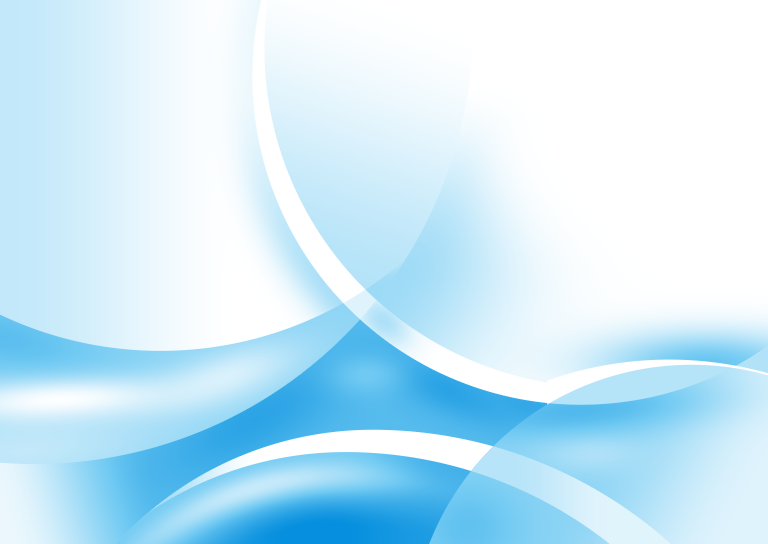
This background is drawn by a Shadertoy shader. Its source:

```glsl
// Draws overlapping translucent blue arcs with soft glows and white crescents on a pale ground.

const vec3 WHITE = vec3(1.0, 1.0, 1.0);
const vec3 SKY   = vec3(0.44, 0.79, 0.95);
const vec3 DEEP  = vec3(0.02, 0.56, 0.87);

// Tone 0 is white, 1 is the deepest blue
vec3 toneColor(float tone) {
    vec3 light = mix(WHITE, SKY, clamp(tone / 0.56, 0.0, 1.0));
    return mix(light, DEEP, clamp((tone - 0.56) / 0.42, 0.0, 1.0));
}

float disk(vec2 p, vec2 center, float radius) {
    return length(p - center) - radius;
}

// Arch made of two arcs that share a level tangent at the apex
float arch(vec2 p, vec2 apex, float leftRadius, float rightRadius) {
    float r = p.x < apex.x ? leftRadius : rightRadius;
    return disk(p, apex - vec2(0.0, r), r);
}

float cover(float d, float pixel) {
    return clamp(0.5 - d / pixel, 0.0, 1.0);
}

float bell(float x, float width) {
    return exp(-x * x / (width * width));
}

// Elliptical gaussian, turned by an angle
float glow(vec2 p, vec2 center, vec2 size, float angle) {
    vec2 q = p - center;
    float c = cos(angle), s = sin(angle);
    q = vec2(c * q.x + s * q.y, c * q.y - s * q.x) / size;
    return exp(-dot(q, q));
}

// Deep blue ground behind the arcs
float seaTone(vec2 p) {
    float t = mix(0.66, 0.83, glow(p, vec2(47.0, 23.0), vec2(19.0, 7.0), 0.5));
    t = mix(t, 0.84, glow(p, vec2(82.0, 28.5), vec2(14.0, 4.5), -0.4));
    t = mix(t, 0.80, glow(p, vec2(97.0, 25.5), vec2(9.0, 3.0), -0.2));
    t = mix(t, 0.56, glow(p, vec2(67.5, 31.0), vec2(7.0, 4.0), 0.0));
    t = mix(t, 0.08, 1.0 - smoothstep(0.0, 30.0, p.x + 0.3 * (p.y - 8.0)));
    return mix(t, 0.30, smoothstep(118.0, 134.0, p.x));
}

// Left band with a white streak
float bandTone(vec2 p) {
    float t = mix(0.44, 0.64, glow(p, vec2(0.0, 38.0), vec2(20.0, 7.0), -0.2));
    t = mix(t, 0.24, glow(p, vec2(4.0, 17.0), vec2(26.0, 7.0), 0.1));
    t = mix(t, 0.16, glow(p, vec2(42.0, 31.0), vec2(14.0, 4.5), 0.3));
    return mix(t, 0.01, glow(p, vec2(11.0, 26.5), vec2(22.0, 3.8), 0.05));
}

// Pale upper left, shaded beside the crescent
float paperTone(vec2 p, float crescentDistance) {
    float wash = 0.24 * (1.0 - smoothstep(0.0, 45.0, p.x));
    float shade = mix(0.34, 0.07, smoothstep(42.0, 85.0, p.y));
    return wash + shade * bell(max(crescentDistance, 0.0), 5.0);
}

float lensTone(vec2 p) {
    return 0.3 * (1.0 - smoothstep(45.0, 105.0, p.y + 0.35 * (p.x - 60.0)));
}

// Soft plume along the large disk, and the glow at the right
float plumeTone(vec2 p, float edgeDistance) {
    float width = mix(20.0, 8.0, smoothstep(40.0, 75.0, p.y));
    float plume = 0.38 * (1.0 - smoothstep(48.0, 86.0, p.y));
    plume *= bell(max(edgeDistance, 0.0), width);
    return plume + 0.6 * glow(p, vec2(130.0, 33.0), vec2(20.0, 6.0), 0.0);
}

// Disk at the lower right
float poolTone(vec2 p) {
    float t = mix(0.45, 0.13, smoothstep(105.0, 138.0, p.x - 0.5 * p.y + 5.0));
    t = mix(t, 0.30, glow(p, vec2(109.0, 17.0), vec2(10.0, 4.0), 0.0));
    t = mix(t, 0.62, glow(p, vec2(86.0, 3.0), vec2(10.0, 9.0), 0.0));
    return mix(t, 0.68, glow(p, vec2(106.0, 24.5), vec2(22.0, 4.5), 0.08));
}

// Inside of the bottom arch, shaded by depth under its edge
float coveTone(vec2 p, float depth) {
    float t = mix(0.55, 0.74, smoothstep(62.0, 82.0, p.x));
    t = mix(t, 1.0, smoothstep(4.0, 14.0, depth) * bell(p.x - 58.0, 28.0));
    return mix(t, 0.22, bell(depth - 4.2, 2.8) * bell(p.x - 47.0, 22.0));
}

void mainImage(out vec4 fragColor, in vec2 fragCoord) {
    // One unit is a hundredth of the canvas height
    float pixel = 100.0 / iResolution.y;
    vec2 p = fragCoord * pixel;

    // Outlines
    float largeEdge = disk(p, vec2(6.4, 95.2), 80.5);
    float outerEdge = disk(p, vec2(106.8, 86.0), 60.4);
    float coveEdge = arch(p, vec2(63.5, 16.9), 64.5, 78.3);
    float large = cover(largeEdge, pixel);
    float upper = cover(disk(p, vec2(29.5, 104.1), 68.6), pixel);
    float outer = cover(outerEdge, pixel);
    float inner = cover(disk(p, vec2(111.0, 91.2), 62.4), pixel);
    inner = max(inner, outer * step(112.0, p.x));
    float pool = cover(disk(p, vec2(127.1, -18.8), 51.75), pixel);
    float sliver = cover(disk(p, vec2(123.0, -33.1), 67.0), pixel);
    float hill = cover(arch(p, vec2(68.5, 21.0), 63.5, 82.1), pixel);
    float cove = cover(coveEdge, pixel);

    // Left shapes, crescent and the open area to its right
    float tone = mix(seaTone(p), bandTone(p), large);
    tone = mix(tone, paperTone(p, outerEdge), large * upper);
    float tint = mix(0.32 * glow(p, vec2(70.5, 41.0), vec2(6.0, 4.0), -0.7), 0.13 * (1.0 - upper), large);
    tone = mix(tone, tint, outer);
    float lens = lensTone(p) + 0.09 * (1.0 - upper) * (1.0 - smoothstep(48.0, 53.0, p.y));
    tone = mix(tone, mix(plumeTone(p, largeEdge), lens, large), inner);
    tone = mix(tone, 0.0, sliver * cover(100.6 - p.x, pixel));

    // Bottom arch and the translucent disk over it
    tone = mix(tone, 0.35 * (1.0 - smoothstep(28.0, 48.0, p.x)), hill);
    tone = mix(tone, coveTone(p, -coveEdge), hill * cove);
    tone = mix(tone, mix(poolTone(p), 0.29, outer), pool);
    float veil = mix(0.28, 0.12, smoothstep(94.0, 112.0, p.x));
    tone = mix(tone, veil, pool * hill * (1.0 - cove));

    fragColor = vec4(toneColor(tone), 1.0);
}
```
